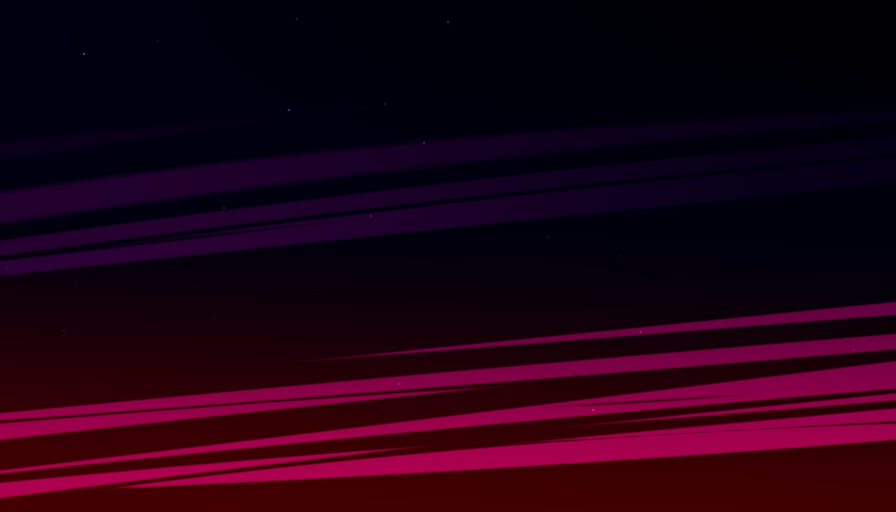
Write a WebGL 1 fragment shader that draws this background.

```glsl
precision highp float;
// Night sky with slanted violet and magenta cloud streaks over a red horizon glow.

uniform vec2 u_resolution;

const int STAR_COUNT = 20;
const float STAR_RADIUS = 0.0034;

float hash(float n) {
    return fract(sin(n * 127.1) * 43758.5453);
}

// Coverage of a slanted streak from a to b.
// ends: half thickness at a and b; bow: lift of the middle; swell: extra middle thickness.
float streak(vec2 p, vec2 a, vec2 b, vec2 ends, float bow, float swell, float soft) {
    float t = (p.x - a.x) / (b.x - a.x);
    float arch = 4.0 * t * (1.0 - t);
    float halfWidth = mix(ends.x, ends.y, t) + swell * arch;
    float offset = abs(p.y - mix(a.y, b.y, t) - bow * arch);
    float inside = step(0.0, t) * step(t, 1.0);
    float taper = clamp(halfWidth / soft, 0.0, 1.0);
    return inside * taper * smoothstep(-soft, soft, halfWidth - offset);
}

vec3 skyColor(vec2 p) {
    float red = 0.26 * (1.0 - smoothstep(0.0, 0.62, p.y + 0.08 * p.x));
    float blue = 0.065 * smoothstep(-0.1, 0.8, p.y);
    blue *= 1.0 - 0.85 * p.x * smoothstep(0.5, 1.0, p.y);
    return vec3(red, 0.0, blue);
}

// Violet bands across the upper half
float upperClouds(vec2 p, float soft) {
    float c = 0.25 * streak(p, vec2(0.0, 0.706), vec2(0.45, 0.80), vec2(0.018, 0.0), 0.0, 0.0, 0.012);
    c = max(c, 0.75 * streak(p, vec2(0.0, 0.594), vec2(1.0, 0.773), vec2(0.031, 0.011), 0.02, 0.003, 0.008));
    c = max(c, 0.85 * streak(p, vec2(0.0, 0.515), vec2(1.0, 0.716), vec2(0.015, 0.017), 0.011, 0.0, soft));
    c = max(c, streak(p, vec2(0.0, 0.476), vec2(1.0, 0.668), vec2(0.015, 0.025), 0.006, 0.004, soft));
    float slit = streak(p, vec2(0.0, 0.494), vec2(0.45, 0.582), vec2(0.004, 0.0), 0.0, 0.001, soft);
    return c * (1.0 - 0.8 * slit);
}

// Magenta bands near the horizon
float lowerClouds(vec2 p, float soft) {
    float c = streak(p, vec2(0.305, 0.289), vec2(1.0, 0.398), vec2(0.0, 0.0125), 0.0, 0.0, soft);
    c = max(c, streak(p, vec2(0.0, 0.186), vec2(1.0, 0.333), vec2(0.007, 0.015), 0.0, 0.003, soft));
    c = max(c, streak(p, vec2(0.0, 0.157), vec2(0.58, 0.248), vec2(0.016, 0.0), 0.002, 0.0, soft));
    c = max(c, streak(p, vec2(0.0, 0.078), vec2(1.0, 0.268), vec2(0.003, 0.027), 0.002, -0.003, soft));
    float slit = streak(p, vec2(0.59, 0.202), vec2(0.85, 0.230), vec2(0.0), 0.0, 0.0025, soft);
    c *= 1.0 - 0.8 * slit;
    c = max(c, streak(p, vec2(0.60, 0.161), vec2(1.0, 0.225), vec2(0.0, 0.007), 0.0, 0.0, soft));
    c = max(c, streak(p, vec2(0.56, 0.132), vec2(1.0, 0.190), vec2(0.0, 0.0125), 0.0, 0.0, soft));
    c = max(c, streak(p, vec2(0.117, 0.045), vec2(1.0, 0.157), vec2(0.0, 0.016), 0.006, 0.013, soft));
    return max(c, streak(p, vec2(0.0, 0.042), vec2(0.495, 0.132), vec2(0.015, 0.0), 0.002, 0.0, soft));
}

// Scattered pinpoint stars, mostly faint
float stars(vec2 p, float aspect) {
    float glow = 0.0;
    for (int i = 0; i < STAR_COUNT; i++) {
        float seed = float(i) + 1.0;
        vec2 center = vec2(hash(seed), hash(seed + 41.3));
        float strength = mix(0.15, 0.9, pow(hash(seed + 83.7), 3.0));
        float dist = length((p - center) * vec2(aspect, 1.0));
        glow += strength * (1.0 - smoothstep(0.0, STAR_RADIUS, dist));
    }
    return glow;
}

void main() {
    vec2 p = gl_FragCoord.xy / u_resolution;
    float aspect = u_resolution.x / u_resolution.y;
    float soft = max(0.0028, 0.7 / u_resolution.y);

    vec3 violet = mix(vec3(0.17, 0.0, 0.21), vec3(0.02, 0.0, 0.09), smoothstep(0.1, 1.0, p.x));
    vec3 magenta = mix(vec3(0.68, 0.0, 0.31), vec3(0.40, 0.0, 0.25), smoothstep(0.05, 0.42, p.y));
    vec3 starTint = mix(vec3(0.8, 0.2, 0.6), vec3(0.5, 0.4, 1.0), p.y);

    vec3 color = skyColor(p);
    color = mix(color, violet, upperClouds(p, soft));
    color = mix(color, magenta, lowerClouds(p, soft));
    color += starTint * stars(p, aspect);
    gl_FragColor = vec4(color, 1.0);
}
```
